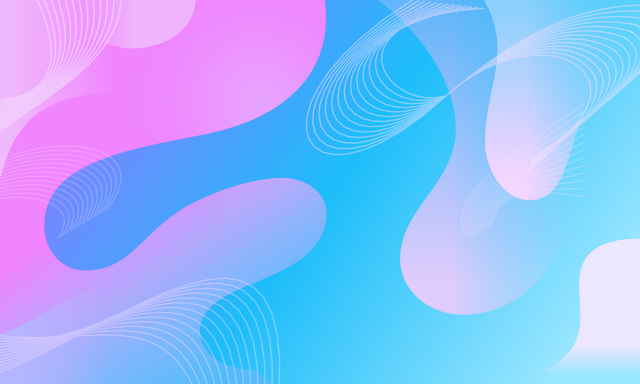
Reproduce this background procedurally as a WebGL 1 fragment shader.

```glsl
precision highp float;
uniform vec2 u_resolution;

vec2 point, origin, pen, heading;
vec3 color;
float pixel, dist, side;

float ramp(float a, float b, float v) {
  return clamp((v - a) / (b - a), 0.0, 1.0);
}

vec2 bezier(vec2 a, vec2 b, vec2 c, vec2 d, float t) {
  float s = 1.0 - t;
  return s * s * s * a + 3.0 * s * t * (s * b + t * c) + t * t * t * d;
}

float segmentDistance(vec2 a, vec2 b) {
  vec2 e = b - a, w = point - a;
  return length(w - e * clamp(dot(w, e) / dot(e, e), 0.0, 1.0));
}

// Path filling: nearest edge and crossing parity
void moveTo(vec2 a) {
  origin = pen = a;
  dist = 100.0;
  side = -1.0;
}

void lineTo(vec2 b) {
  dist = min(dist, segmentDistance(pen, b));
  if ((pen.y > point.y) != (b.y > point.y) &&
      point.x < pen.x + (b.x - pen.x) * (point.y - pen.y) / (b.y - pen.y)) side = -side;
  pen = b;
}

void curveTo(vec2 b, vec2 c, vec2 d) {
  vec2 a = pen;
  for (int i = 1; i <= 18; i++) lineTo(bezier(a, b, c, d, float(i) / 18.0));
  heading = normalize(d - c);
}

// Continues along the previous tangent
void smoothTo(vec2 c, vec2 d) {
  curveTo(pen + heading * 0.38 * distance(pen, d), c, d);
}

void paint(vec3 tint, float opacity) {
  lineTo(origin);
  color = mix(color, tint, opacity * clamp(0.5 + side * dist / pixel, 0.0, 1.0));
}

// Fan of thin curves blended between two border curves
void ribbon(float opacity, vec2 a, vec2 b, vec2 c, vec2 d, vec2 e, vec2 f, vec2 g, vec2 h) {
  vec2 low = min(min(min(a, b), min(c, d)), min(min(e, f), min(g, h)));
  vec2 high = max(max(max(a, b), max(c, d)), max(max(e, f), max(g, h)));
  if (any(lessThan(point, low - 0.05)) || any(greaterThan(point, high + 0.05))) return;
  float nearest = 100.0;
  for (int i = 0; i < 13; i++) {
    float k = float(i) / 12.0;
    vec2 p = mix(a, e, k), q = mix(b, f, k), r = mix(c, g, k), s = mix(d, h, k), last = p;
    for (int j = 1; j <= 18; j++) {
      vec2 next = bezier(p, q, r, s, float(j) / 18.0);
      nearest = min(nearest, segmentDistance(last, next));
      last = next;
    }
  }
  color = mix(color, vec3(0.96, 0.88, 1), opacity * (1.0 - smoothstep(0.0, 0.004 + pixel, nearest)));
}

void main() {
  vec2 uv = gl_FragCoord.xy / u_resolution;
  point = vec2(uv.x, 1.0 - uv.y) * vec2(7.68, 4.6);
  pixel = 4.6 / u_resolution.y;
  float x = point.x, y = point.y;
  vec2 topLeft = vec2(-0.1), bottomLeft = vec2(-0.1, 4.7);

  // Diagonal blue backdrop
  float t = dot(point, vec2(0.82, 0.57));
  color = mix(vec3(0.44, 0.54, 1), vec3(0.11, 0.74, 0.98), ramp(2.0, 4.55, t));
  color = mix(color, vec3(0.6, 0.9, 1), ramp(4.55, 8.0, t));

  // Pink wave with a blue finger
  t = dot(point, vec2(0.57, 0.82));
  vec3 pink = mix(vec3(0.94, 0.52, 1), vec3(0.7, 0.66, 0.99), ramp(2.7, 3.7, t));
  pink = mix(pink, vec3(0.53, 0.71, 0.99), ramp(3.7, 4.3, t));
  pink = mix(pink, vec3(0.32, 0.74, 0.98), ramp(4.3, 5.2, t));
  vec2 glow = point - vec2(3.1, 1.2);
  pink = mix(pink, vec3(0.9, 0.68, 1), 0.7 * exp(-1.5 * dot(glow, glow)));
  moveTo(vec2(3.88, -0.1));
  curveTo(vec2(4.05, 0.75), vec2(3.55, 1.38), vec2(2.5, 1.6));
  smoothTo(vec2(0.53, 1.9), vec2(0.53, 2.7));
  smoothTo(vec2(0.72, 3.24), vec2(1.02, 3.24));
  smoothTo(vec2(1.7, 2.75), vec2(2.3, 2.44));
  smoothTo(vec2(3.1, 2.13), vec2(3.4, 2.13));
  smoothTo(vec2(3.92, 2.3), vec2(3.92, 2.55));
  smoothTo(vec2(3.45, 3.23), vec2(3, 3.41));
  smoothTo(vec2(2.4, 3.68), vec2(2.4, 3.95));
  smoothTo(vec2(2.7, 4.43), vec2(3.05, 4.43));
  lineTo(vec2(3.4, 4.7)); lineTo(bottomLeft); lineTo(topLeft);
  paint(pink, 1.0);

  // Pale folds on the left
  vec3 pale = vec3(0.94, 0.75, 0.99);
  moveTo(vec2(-0.1, 2.6));
  curveTo(vec2(0.08, 1.6), vec2(0.3, 1.15), vec2(1.4, 1.1));
  lineTo(vec2(1.6, -0.1)); lineTo(topLeft);
  paint(pale, 0.9 * ramp(1.4, 0.1, x));
  moveTo(vec2(2.35, -0.1));
  curveTo(vec2(2.38, 0.35), vec2(2, 0.6), vec2(1.5, 0.58));
  lineTo(vec2(1, 0.45)); lineTo(vec2(1, -0.1));
  paint(pale, 0.8 * ramp(1.0, 1.6, x));
  moveTo(vec2(-0.1, 4.03));
  curveTo(vec2(0.4, 3.9), vec2(0.7, 3.6), vec2(1.3, 3.35));
  lineTo(vec2(1.9, 4.7)); lineTo(bottomLeft);
  paint(vec3(0.71, 0.72, 1), 0.9 * ramp(1.25, 0.2, x));

  // Lavender drops on the right
  moveTo(vec2(4.4, -0.1));
  curveTo(vec2(5, 0.3), vec2(5.47, 0.95), vec2(5.47, 1.55));
  smoothTo(vec2(4.8, 2.5), vec2(4.8, 3.1));
  smoothTo(vec2(5.15, 3.77), vec2(5.55, 3.77));
  smoothTo(vec2(6.6, 3.3), vec2(6.9, 2.7));
  lineTo(vec2(7.2, -0.1));
  paint(mix(vec3(0.38, 0.71, 0.98), vec3(0.88, 0.8, 0.99), ramp(0.0, 3.4, y)), ramp(6.9, 5.4, x));
  moveTo(vec2(5.75, -0.1));
  curveTo(vec2(6.2, 0.6), vec2(5.82, 1), vec2(5.82, 1.7));
  smoothTo(vec2(6.05, 2.4), vec2(6.35, 2.4));
  smoothTo(vec2(6.8, 1.9), vec2(6.95, 1.5));
  smoothTo(vec2(7.3, 1), vec2(7.8, 0.9));
  lineTo(vec2(7.8, -0.1));
  paint(mix(vec3(0.55, 0.82, 0.99), vec3(0.95, 0.83, 1), ramp(0.1, 2.1, y)), ramp(7.5, 6.3, x));
  moveTo(vec2(7.8, 2.86));
  curveTo(vec2(7.3, 2.84), vec2(6.95, 2.95), vec2(6.95, 3.4));
  smoothTo(vec2(7.1, 4.2), vec2(6.4, 4.5));
  lineTo(vec2(7.8, 4.5));
  paint(vec3(0.93, 0.9, 1), ramp(4.5, 4.15, y));

  // Twisted line ribbons
  vec2 pinch = vec2(5.35, 1.15), outer = vec2(7.8, 0.06), inner = vec2(7.08, 1);
  ribbon(0.65, vec2(1.45, -0.1), vec2(1.5, 0.7), vec2(0.6, 1.1), vec2(-0.1, 1.65), vec2(0.4, -0.1), vec2(0.85, 0.8), vec2(0.55, 1.2), vec2(-0.1, 1.2));
  ribbon(0.5, vec2(4.95, 0), vec2(2.85, 1.3), vec2(3.6, 2.75), pinch, vec2(5.8, 0.1), vec2(3.9, 0.2), vec2(4.6, 1.35), pinch);
  ribbon(0.5, pinch, vec2(6.3, 0.35), vec2(7, 0.05), outer, pinch, vec2(6, 0.55), vec2(6.9, 0.5), inner);
  ribbon(0.5, outer, vec2(8.6, 0.3), vec2(7.3, 1.2), vec2(6.4, 1.9), inner, vec2(7.15, 1.4), vec2(6.7, 1.7), vec2(6.3, 2.1));
  ribbon(0.4, vec2(-0.1, 4.5), vec2(1.5, 3.9), vec2(3.5, 2.1), vec2(3.35, 4.7), vec2(-0.1, 4), vec2(0.9, 4.2), vec2(1.9, 3.6), vec2(2.35, 4.7));
  ribbon(0.25, vec2(-0.1, 1.95), vec2(0.8, 1.55), vec2(1.85, 1.75), vec2(1.3, 2.5), vec2(-0.1, 2.4), vec2(0.3, 2.3), vec2(1, 2.4), vec2(0.7, 2.85));
  ribbon(0.3, vec2(5.6, 2.85), vec2(5.35, 2.4), vec2(5.9, 2), vec2(7, 1.25), vec2(5.9, 2.7), vec2(6, 2.2), vec2(6.5, 2.3), vec2(7, 2.35));
  gl_FragColor = vec4(color, 1.0);
}
```
